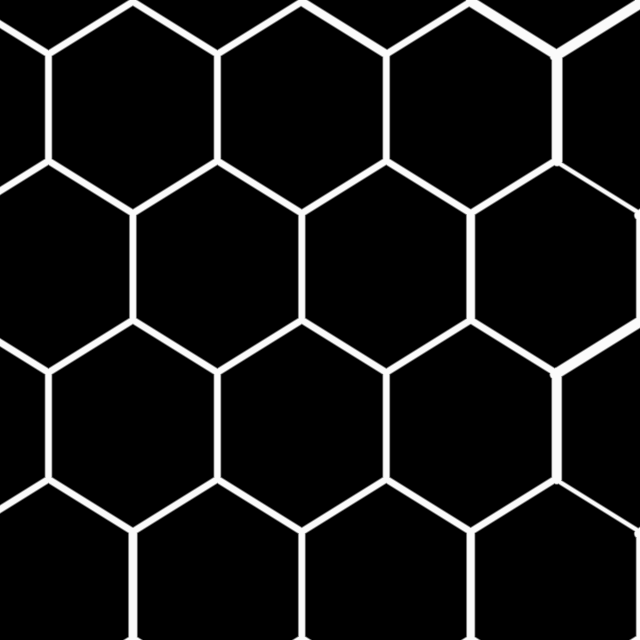
This pattern is drawn by a WebGL 1 fragment shader. Its source:

```glsl
precision highp float;
// White honeycomb lines on black, in staggered rows of upright hexagons.
// Each lattice node owns one upright and two slanted edges, drawn as segment
// distances; some edges are drawn heavier or finer toward the right and top.

uniform vec2 u_resolution;

#define CELL_WIDTH 0.2639
#define ROW_PITCH 0.2487
#define UPRIGHT 0.1667
#define ORIGIN vec2(0.2077, 0.0026)
#define LINE 0.0108
#define SOFTNESS 0.0019
#define HEAVY 0.55
#define FINE 0.35
#define INK vec3(0.985)
#define GROUND vec3(0.0)

float segmentDistance(vec2 p, vec2 a, vec2 b) {
  vec2 along = b - a;
  float t = clamp(dot(p - a, along) / dot(along, along), 0.0, 1.0);
  return length(p - a - along * t);
}

float stroke(vec2 p, vec2 a, vec2 b, float width, float soft) {
  float edge = segmentDistance(p, a, b) - 0.5 * width;
  return 1.0 - smoothstep(-soft, soft, edge);
}

// Extra weight of an upright edge: heavier in the right columns and lower left.
float uprightExtra(vec2 node) {
  float right = smoothstep(0.6, 0.87, node.x) * (1.0 - step(0.95, node.x));
  float corner = (1.0 - step(0.3, node.x)) * (1.0 - step(0.1, node.y));
  return HEAVY * (right * (0.75 + 0.35 * node.y) + 0.5 * corner);
}

// The three edges meeting at a node; heavy ones grow to one side.
float nodeEdges(vec2 p, vec2 node, float soft) {
  vec2 slant = vec2(0.5 * CELL_WIDTH, UPRIGHT - ROW_PITCH);
  vec2 mirrored = vec2(-slant.x, slant.y);

  float extra = uprightExtra(node);
  vec2 shift = vec2(0.5 * LINE * extra * step(0.8, node.x), 0.0);
  float ink = stroke(p, node + shift, node + shift + vec2(0.0, UPRIGHT),
                     LINE * (1.0 + extra), soft);

  extra = HEAVY * step(0.85, node.x - 0.5 * slant.x);
  shift = vec2(0.0, -0.5 * LINE * extra);
  ink = max(ink, stroke(p, node + shift, node + mirrored + shift,
                        LINE * (1.0 + extra), soft));

  float middle = node.x + 0.5 * slant.x;
  float top = step(0.95, node.y);
  extra = top * clamp(middle - 0.27, 0.0, 0.6) * 0.9
        - (1.0 - top) * FINE * step(0.85, middle);
  return max(ink, stroke(p, node, node + slant, LINE * (1.0 + extra), soft));
}

void main() {
  float size = min(u_resolution.x, u_resolution.y);
  vec2 p = gl_FragCoord.xy / size;
  float soft = max(SOFTNESS, 0.75 / size);
  float nearestRow = floor((p.y - ORIGIN.y) / ROW_PITCH + 0.5);

  // Gather the edges of the nearby nodes.
  float ink = 0.0;
  for (int j = -1; j <= 1; j++) {
    float row = nearestRow + float(j);
    float rowStart = ORIGIN.x - 0.5 * CELL_WIDTH * mod(row, 2.0);
    float nearestColumn = floor((p.x - rowStart) / CELL_WIDTH + 0.5);
    for (int i = -1; i <= 1; i++) {
      float column = nearestColumn + float(i);
      vec2 node = vec2(rowStart + column * CELL_WIDTH,
                       ORIGIN.y + row * ROW_PITCH);
      ink = max(ink, nodeEdges(p, node, soft));
    }
  }
  gl_FragColor = vec4(mix(GROUND, INK, ink), 1.0);
}
```
